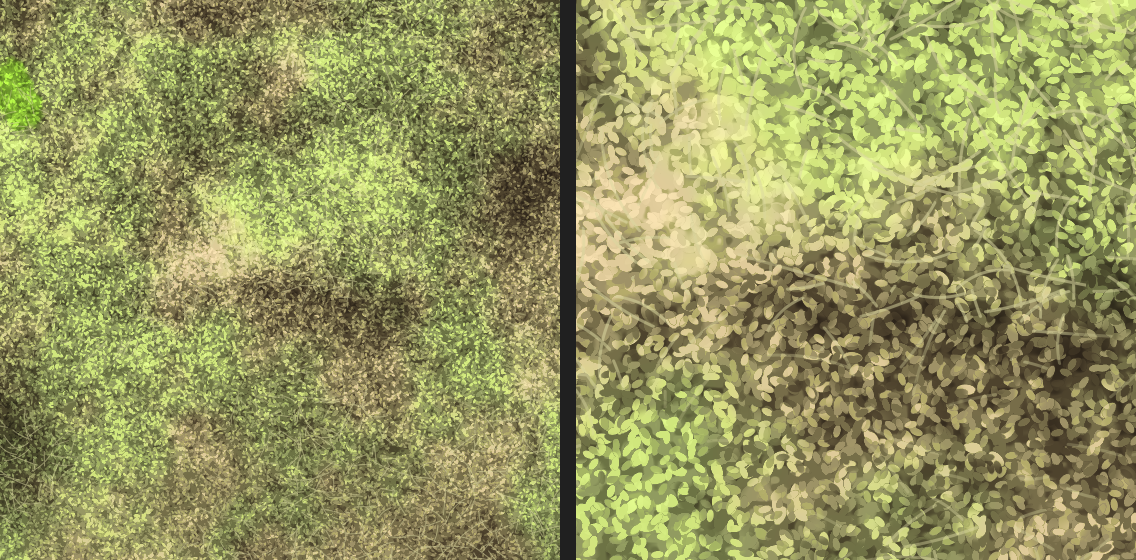
Left: the whole. Right: its middle third, enlarged.
Reproduce this texture procedurally as a Shadertoy shader.

```glsl
// Mossy ground seen from above: pale moss clumps, dark soil, tiny leaves and dry straw.

const vec3 SOIL = vec3(0.15, 0.13, 0.09);
const vec3 DARK = vec3(0.29, 0.27, 0.18);
const vec3 OLIVE = vec3(0.44, 0.44, 0.29);
const vec3 SAGE = vec3(0.59, 0.59, 0.41);
const vec3 MOSS = vec3(0.67, 0.69, 0.42);
const vec3 STRAW = vec3(0.83, 0.82, 0.61);
const vec3 LIME = vec3(0.85, 0.88, 0.53);
const vec3 FERN = vec3(0.64, 0.90, 0.22);

vec3 hash3(vec2 p) {
    vec3 q = fract(p.xyx * vec3(0.1031, 0.1030, 0.0973));
    q += dot(q, q.yxz + 33.33);
    return fract((q.xxy + q.yzz) * q.zyx);
}

float noise(vec2 p) {
    vec2 i = floor(p), f = fract(p);
    f = f * f * (3.0 - 2.0 * f);
    float low = mix(hash3(i).x, hash3(i + vec2(1, 0)).x, f.x);
    float high = mix(hash3(i + vec2(0, 1)).x, hash3(i + vec2(1, 1)).x, f.x);
    return mix(low, high, f.y);
}

float fbm(vec2 p) {
    float sum = 0.0, amp = 0.5;
    for (int i = 0; i < 5; i++) {
        sum += amp * noise(p);
        p = mat2(1.6, 1.2, -1.2, 1.6) * p + 7.3;
        amp *= 0.55;
    }
    return sum / 1.06;
}

float blob(vec2 p, vec2 centre, vec2 radius) {
    vec2 d = (p - centre) / radius;
    return exp(-dot(d, d));
}

// Broad light and dark areas, in units of tone
float patches(vec2 p) {
    float light = 0.8 * blob(p, vec2(0.15, 0.65), vec2(0.17, 0.25))
        + 1.0 * blob(p, vec2(0.52, 0.89), vec2(0.18, 0.06))
        + 0.8 * blob(p, vec2(0.67, 0.68), vec2(0.11, 0.09))
        + 0.8 * blob(p, vec2(0.42, 0.54), vec2(0.14, 0.05))
        + 0.5 * blob(p, vec2(0.30, 0.41), vec2(0.10, 0.10));
    float shade = 1.3 * blob(p, vec2(0.56, 0.46), vec2(0.20, 0.07))
        + 1.0 * blob(p, vec2(0.95, 0.97), vec2(0.16, 0.10))
        + 1.0 * blob(p, vec2(0.95, 0.64), vec2(0.12, 0.10))
        + 0.9 * blob(p, vec2(0.01, 0.17), vec2(0.07, 0.17))
        + 1.0 * blob(p, vec2(0.03, 0.88), vec2(0.06, 0.12))
        + 0.8 * blob(p, vec2(0.44, 0.75), vec2(0.14, 0.06));
    return light - shade;
}

// Rounded cushions: bright domes with dark seams
float cushions(vec2 p) {
    vec2 cell = floor(p);
    float nearest = 2.0;
    for (int k = 0; k < 9; k++) {
        vec2 c = cell + vec2(k % 3 - 1, k / 3 - 1);
        nearest = min(nearest, length(p - c - hash3(c).xy));
    }
    return 0.45 - nearest;
}

// Scattered leaflets: x = coverage, y = random brightness
vec2 leaflets(vec2 p, float blur) {
    vec2 cell = floor(p), leaf = vec2(0.0);
    for (int k = 0; k < 9; k++) {
        vec2 c = cell + vec2(k % 3 - 1, k / 3 - 1);
        vec3 h = hash3(c + 41.0);
        vec2 d = p - c - h.xy;
        float a = h.z * 6.283;
        d = mat2(cos(a), -sin(a), sin(a), cos(a)) * d;
        float edge = (length(d / vec2(0.62, 0.34)) - 1.0) * 0.34;
        float cover = 1.0 - smoothstep(-blur, blur, edge);
        leaf = mix(leaf, vec2(1.0, hash3(c + 97.0).y), cover);
    }
    return leaf;
}

// Thin bent stalks, one per cell
float stalks(vec2 p, float width, float blur, float density) {
    vec2 cell = floor(p);
    float cover = 0.0;
    for (int k = 0; k < 9; k++) {
        vec2 c = cell + vec2(k % 3 - 1, k / 3 - 1);
        vec3 h = hash3(c + 13.0), g = hash3(c + 71.0);
        vec2 d = p - c - h.xy;
        float a = h.z * 6.283;
        d = mat2(cos(a), -sin(a), sin(a), cos(a)) * d;
        d.y += (g.x - 0.5) * 0.7 * d.x * d.x;
        d.x = max(abs(d.x) - mix(0.25, 0.75, g.y), 0.0);
        float line = 1.0 - smoothstep(width - blur, width + blur, length(d));
        cover = max(cover, line * step(g.z, density));
    }
    return cover;
}

vec3 palette(float u, float limeShare) {
    vec3 col = mix(SOIL, DARK, smoothstep(0.0, 0.06, u));
    col = mix(col, OLIVE, smoothstep(0.08, 0.18, u));
    col = mix(col, SAGE, smoothstep(0.30, 0.42, u));
    col = mix(col, MOSS, smoothstep(0.54, 0.66, u));
    col = mix(col, mix(STRAW, LIME, limeShare), smoothstep(0.70, 0.82, u));
    return col + 0.10 * smoothstep(0.92, 1.0, u);
}

void mainImage(out vec4 fragColor, in vec2 fragCoord) {
    vec2 uv = fragCoord / iResolution.y;
    float px = 1.0 / iResolution.y;
    vec2 warp = vec2(fbm(uv * 9.0), fbm(uv * 9.0 + 31.0)) - 0.5;
    vec2 ground = uv + 0.13 * warp;

    // Broad tone and cushions
    float area = patches(ground) + 3.0 * (fbm(uv * 4.5 + 5.0) - 0.5);
    float mossy = smoothstep(-0.1, 0.8, area);
    float tone = area + 1.3 * mossy * cushions(ground * 19.0);

    // Fine leaf litter over dark gaps
    float grain = -0.9 + 1.4 * (noise(uv * 210.0) - 0.5);
    vec2 large = leaflets(uv * 105.0, 105.0 * px * 0.6);
    grain = mix(grain, 0.2 + 2.5 * (large.y - 0.5), large.x);
    vec2 small = leaflets(uv * 155.0 + 19.0, 155.0 * px * 0.6);
    grain = mix(grain, 0.2 + 2.5 * (small.y - 0.5), small.x * 0.85);
    grain += 1.2 * (noise(uv * 65.0) - 0.5);
    tone += grain * mix(0.75, 1.0, smoothstep(0.0, 0.5, uv.y));

    // Colour, leaning green or brown by area
    float green = smoothstep(0.32, 0.68, fbm(uv * 6.0 + 50.0) + 0.08 * area);
    float limeShare = smoothstep(0.25, 0.75, 0.65 * green + 0.35 * noise(uv * 90.0 + 8.0));
    vec3 col = palette(1.0 / (1.0 + exp(-1.7 * tone)), limeShare);
    col *= mix(vec3(1.06, 0.97, 0.99), vec3(0.96, 1.03, 0.92), green);

    // Bright fern at the left edge
    float fern = smoothstep(0.35, 0.6, blob(ground, vec2(0.015, 0.82), vec2(0.04, 0.065)));
    col = mix(col, FERN * (0.85 + 0.2 * grain), fern * 0.85);

    // Dry straw, gathered in drifts
    float drift = smoothstep(0.42, 0.65, fbm(uv * 5.0 + 80.0));
    float straw = 0.0;
    for (int i = 0; i < 3; i++) {
        float scale = 17.0 + 11.0 * float(i);
        straw = max(straw, stalks(uv * scale + 23.0 * float(i), scale * 0.0009,
            scale * px * 0.7, 0.12 + 0.6 * drift));
    }
    col = mix(col, STRAW * 1.03, straw * (0.2 + 0.35 * drift));
    fragColor = vec4(clamp(col, 0.0, 1.0), 1.0);
}
```
